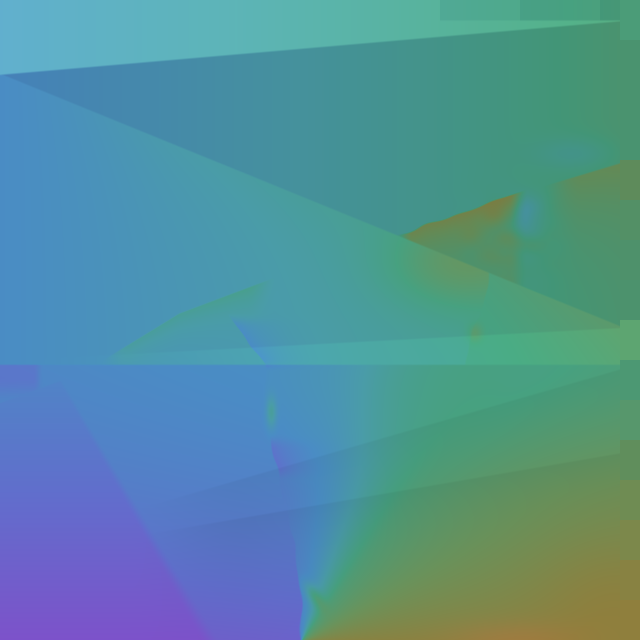
This texture map is drawn by a Shadertoy shader. Its source:

```glsl
vec2 gradientAt(vec2 cell) {
    float a = 6.2832 * fract(sin(dot(cell, vec2(127.1, 311.7))) * 437.58);
    return vec2(cos(a), sin(a));
}

float gradientNoise(vec2 p) {
    vec2 i = floor(p), f = fract(p), u = f * f * (3.0 - 2.0 * f);
    vec2 e = vec2(1, 0);
    float low = mix(dot(gradientAt(i), f), dot(gradientAt(i + e), f - e), u.x);
    float high = mix(dot(gradientAt(i + e.yx), f - e.yx), dot(gradientAt(i + 1.0), f - 1.0), u.x);
    return mix(low, high, u.y);
}

// Signed distance to a line, positive on the left of a to b
float side(vec2 p, vec2 a, vec2 b) {
    vec2 d = normalize(b - a);
    return d.x * (p.y - a.y) - d.y * (p.x - a.x);
}

float edge(float d) { return smoothstep(-0.002, 0.002, d); }

float window(float a, float b, float soft, float x) {
    return smoothstep(a - soft, a + soft, x) * (1.0 - smoothstep(b - soft, b + soft, x));
}

float blob(vec2 p, vec2 center, vec2 size) {
    vec2 d = (p - center) / size;
    return exp(-dot(d, d));
}

// Violet, blue, teal, green, olive, brown
vec3 hueRamp(float t) {
    vec3 stops[7] = vec3[7](
        vec3(0.50, 0.31, 0.79), vec3(0.38, 0.43, 0.80), vec3(0.29, 0.55, 0.77),
        vec3(0.29, 0.61, 0.66), vec3(0.28, 0.63, 0.50), vec3(0.42, 0.58, 0.36),
        vec3(0.56, 0.50, 0.24));
    t = clamp(t, 0.0, 5.999);
    int i = int(t);
    return mix(stops[i], stops[i + 1], fract(t));
}

void mainImage(out vec4 fragColor, in vec2 fragCoord) {
    vec2 p = fragCoord / iResolution.xy;
    // Coarse blocks along the right border
    if (p.x > 0.969) p = vec2(0.975, (floor(p.y * 16.0) + 0.5) / 16.0);
    float x = p.x, y = p.y;
    float wobble = gradientNoise(p * vec2(24, 30));

    // Upper sheets
    float diagonal = side(p, vec2(0, 0.885), vec2(0.96, 0.494));
    float roof = side(p, vec2(0, 0.883), vec2(0.96, 0.966));
    float sheet = 2.0 + 2.0 * x + 0.4 * exp(-abs(diagonal) / 0.1) * smoothstep(0.0, 0.3, x);
    float wedge = 1.9 + 2.4 * x;

    // Left ridge and its green lip
    float leftRidge = min(0.43 + 0.615 * (x - 0.15), 0.51 + 0.375 * (x - 0.28)) - y;
    sheet += 0.85 * edge(leftRidge) * exp(-max(leftRidge, 0.0) / 0.035) * window(0.18, 0.41, 0.025, x);
    // Olive glow ending at the right crease
    float rightCrease = x - mix(0.725, 0.765, smoothstep(0.42, 0.575, y)) - 0.004 * wobble;
    sheet += 0.95 * blob(p, vec2(0.71, 0.585), vec2(0.11, 0.065)) * (1.0 - edge(rightCrease));
    sheet += 0.25 * edge(rightCrease);

    // Right ridges with ragged folds
    float lowRidge = 0.635 + 0.35 * (x - 0.63) - y + 0.006 * wobble;
    float highRidge = 0.712 + 0.3 * (x - 0.86) - y;
    wedge += (0.55 + 1.3 * exp(-max(lowRidge, 0.0) / 0.045)) * edge(lowRidge) * window(0.63, 0.81, 0.015, x);
    wedge += 0.9 * edge(highRidge) * exp(-max(highRidge, 0.0) / 0.07) * smoothstep(0.84, 0.91, x);
    wedge += 1.2 * wobble * blob(p, vec2(0.79, 0.63), vec2(0.06, 0.05));
    wedge -= 0.8 * blob(p, vec2(0.82, 0.665), vec2(0.025, 0.03));
    wedge -= 0.5 * blob(p, vec2(0.9, 0.76), vec2(0.06, 0.025));

    // Lower left: blue slope and violet hill
    float slope = 0.55 + 5.5 * y - 5.0 * y * y + 0.6 * (x - 0.3);
    slope -= 0.5 * window(-1.0, 0.06, 0.008, x) * smoothstep(0.37, 0.41, y);
    float hillTop = side(p, vec2(0.095, 0.405), vec2(0, 0.37));
    float hillSide = side(p, vec2(0.34, 0.0), vec2(0.095, 0.405));
    float hill = edge(hillTop) * smoothstep(-0.003, 0.004 + 0.05 * (0.4 - min(y, 0.4)), hillSide);
    slope = mix(slope, 0.1 + 4.0 * y, hill);

    // Lower right: fan of hues around the foot of the crease
    vec2 arm = p - vec2(0.47, -0.005);
    float angle = atan(arm.y, arm.x);
    float fan = 5.9 - 1.75 * angle - 1.4 * smoothstep(0.9, 1.5, angle);
    fan += smoothstep(0.2, 0.42, y) * mix(-0.5, 0.6, smoothstep(0.8, 1.3, angle));
    fan += 0.3 * blob(p, vec2(0.95, 0.08), vec2(0.12, 0.1));
    float crease = x - 0.415 - 0.055 * (1.0 - smoothstep(0.05, 0.4, y)) + 0.75 * max(y - 0.43, 0.0);
    crease += 0.006 * wobble;
    float ground = mix(slope, fan, edge(crease));

    // Join the sheets
    float above = edge(y - 0.43);
    float t = mix(ground, mix(sheet, wedge, edge(diagonal)), above);
    t = mix(t, 2.3 + 1.9 * x, edge(roof));

    // Blue glints and green darts beside the crease
    float glint = window(0.43, 0.5, 0.012, y) + 0.6 * window(0.26, 0.31, 0.012, y);
    t -= 0.95 * glint * edge(crease) * exp(-max(crease, 0.0) / 0.035);
    t += 1.3 * blob(p, vec2(0.424, 0.355), vec2(0.008, 0.025));
    t += 1.4 * blob(p, vec2(0.49 - 0.5 * (y - 0.07), 0.07), vec2(0.012, 0.02)) * edge(crease);
    t += 0.6 * blob(p, vec2(0.742, 0.48), vec2(0.012, 0.015));
    vec3 color = hueRamp(t);

    // Sheet shading and bright top
    float upperWedge = edge(diagonal) * (1.0 - edge(roof));
    color *= 1.0 - 0.07 * upperWedge;
    float stepDark = clamp((floor(x * 8.0 + 0.5) - 5.0) / 3.0, 0.0, 1.0) * edge(y - 0.968);
    color += edge(roof) * vec3(0.09, 0.12, 0.07) * (1.0 - 0.5 * x) * (1.0 - 1.5 * stepDark);

    // Pale horizontal band and faint crossing planes
    float bandTop = 0.436 + 0.053 * x - y;
    color += vec3(0.01, 0.045, 0.02) * above * edge(bandTop) * smoothstep(0.05, 0.5, x);
    float plane = side(p, vec2(0.2, 0.2), vec2(0.96, 0.42));
    float lowPlane = side(p, vec2(0.2, 0.16), vec2(0.96, 0.29));
    float reach = smoothstep(0.2, 0.4, x);
    color *= 1.0 - 0.045 * reach * edge(-plane) * exp(-abs(plane) / 0.1);
    color *= 1.0 - 0.05 * reach * edge(-lowPlane) * exp(-abs(lowPlane) / 0.08);
    color += vec3(0.07, -0.02, 0.0) * blob(p, vec2(0.8, 0.0), vec2(0.1, 0.03));
    fragColor = vec4(color, 1.0);
}
```
